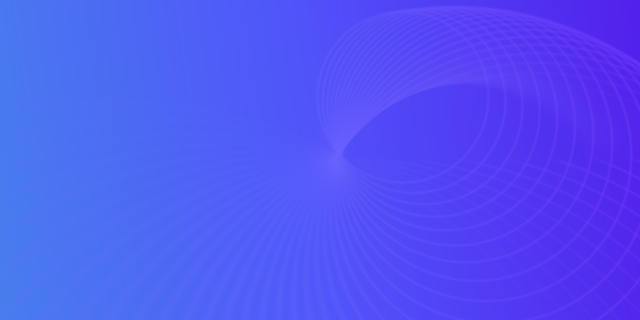
Write a Shadertoy shader that draws this background.

```glsl
// A blue to violet gradient with a fan of pale rings that all pass through one
// knot. Each ring is larger and turned further round the knot than the last;
// the far rings widen into soft rays, and a glow rims the dark eye they leave.

const vec2 KNOT = vec2(1.0625, 0.516);

vec3 backdrop(vec2 uv) {
    vec3 azure = vec3(0.285, 0.48, 0.935);
    vec3 indigo = vec3(0.315, 0.325, 0.98);
    vec3 violet = vec3(0.32, 0.14, 0.93);
    float t = uv.x + 0.07 * (uv.y - 0.5);
    return t < 0.5 ? mix(azure, indigo, t * 2.0) : mix(indigo, violet, t * 2.0 - 1.0);
}

// Signed distance to a circle through the knot, its centre lying at the angle
float knotCircle(vec2 q, float angle, float radius) {
    return length(q - radius * vec2(cos(angle), sin(angle))) - radius;
}

// Summed light of the rings around q, a point relative to the knot
float ringFan(vec2 q, float outside, float pixel) {
    float light = 0.0;
    float reach = length(q);
    float upperRight = smoothstep(-0.02, 0.02, q.x) * smoothstep(-0.04, 0.0, q.y);
    for (int i = 0; i < 35; i++) {
        float n = float(i);
        float angle = radians(34.5 - 4.4 * n + 8.0 * exp(-0.35 * n));
        float slowing = 0.0008 * pow(max(n - 12.0, 0.0), 2.0);
        float radius = 0.267 * exp(0.0667 * n - slowing);
        float late = smoothstep(6.0, 14.0, n);

        // Rings spread into rays on the lower left
        float ray = late * (1.0 - smoothstep(-0.05, 0.15, q.x));
        float width = max(0.004 + 0.014 * reach * ray, pixel);
        float d = knotCircle(q, angle, radius) / width;

        // Late rings stay out of the eye and fade towards the left and right
        float right = (1.0 - smoothstep(13.0, 21.0, n)) * mix(1.0, outside, late);
        float strength = mix(1.0, right, upperRight);
        strength *= 1.0 - 0.8 * smoothstep(20.0, 34.0, n);
        strength *= mix(1.0, 0.75, ray);
        light += strength * exp(-d * d);
    }
    return light;
}

void mainImage(out vec4 fragColor, in vec2 fragCoord) {
    float pixel = 1.0 / iResolution.y;
    vec2 uv = fragCoord / iResolution.xy;
    vec2 q = fragCoord * pixel - KNOT;
    vec3 color = backdrop(uv);

    // Eye: its rim runs up and right from the knot, softening as it goes
    float rim = knotCircle(q, radians(-33.0), 0.495);
    float softness = 0.003 + 0.06 * smoothstep(0.25, 0.8, q.x);
    float outside = smoothstep(-softness, softness, rim);

    // Rings
    float light = ringFan(q, outside, pixel);
    vec3 ringColor = mix(vec3(0.41, 0.43, 1.0), vec3(0.48, 0.28, 1.0), smoothstep(0.4, 0.95, uv.x));
    color = mix(color, ringColor, 0.56 * (1.0 - exp(-0.75 * light)));

    // Haze above the rim, held inside the first ring on its left
    float hazeArea = outside * smoothstep(-0.05, 0.08, q.y);
    hazeArea *= smoothstep(-0.08, 0.01, q.x) * (1.0 - 0.7 * smoothstep(0.35, 0.9, q.x));
    float haze = hazeArea * (0.3 * exp(-max(rim, 0.0) / 0.045) + 0.1 * smoothstep(0.27, 0.05, rim));
    color = mix(color, vec3(0.49, 0.39, 1.0), haze);

    // Soft light at the knot, spilling downwards but not into the eye
    float spill = max(outside, smoothstep(0.02, -0.03, q.x + 0.6 * q.y));
    float knotGlow = exp(-length((q - vec2(-0.01, -0.03)) * vec2(1.3, 0.9)) / 0.06);
    color = mix(color, vec3(0.47, 0.42, 0.99), 0.4 * knotGlow * spill);

    fragColor = vec4(color, 1.0);
}
```
